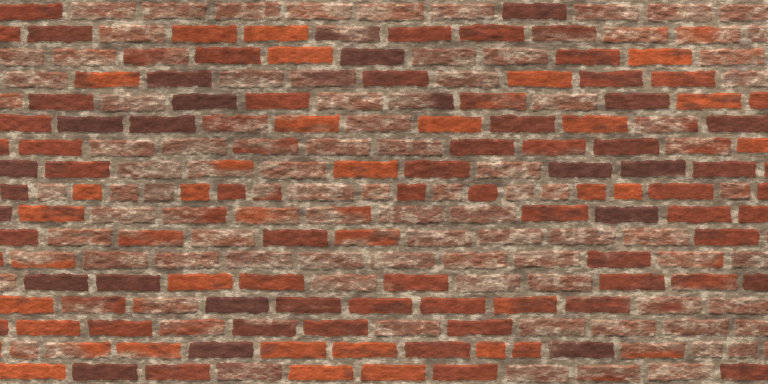
A Shadertoy shader for this texture:

```glsl
const float ROWS = 17.0;
const float BRICKS_ACROSS = 10.67;           // bricks per two canvas heights
const vec2 CELL = vec2(2.0 / BRICKS_ACROSS, 1.0 / ROWS);
const vec2 JOINT = vec2(0.017, 0.0155);      // mortar joint widths
const float CORNER = 0.005;
const float EDGE_ROUGHNESS = 0.011;
const float WEAR_LEVEL = 0.54;               // lower means more worn bricks
const float HEADER_STEP = 7.0;               // rows between half-brick courses
const float LAST_HEADER = 8.0;
const float HEADER_SHARE = 0.7;
const float LIGHT_GAIN = 0.85;
const vec2 TO_LIGHT = vec2(-0.0015, 0.0045);

const vec3 ORANGE = vec3(0.67, 0.33, 0.20);
const vec3 RED = vec3(0.54, 0.28, 0.20);
const vec3 MAROON = vec3(0.39, 0.25, 0.21);
const vec3 WORN_CLAY = vec3(0.56, 0.39, 0.31);
const vec3 WORN_DUST = vec3(0.65, 0.54, 0.45);
const vec3 MORTAR = vec3(0.60, 0.52, 0.43);
const vec3 LIME = vec3(0.70, 0.63, 0.54);
const vec3 SOOT = vec3(0.40, 0.33, 0.28);

struct Brick {
    float dist;
    float wear;
    vec2 id;
};

float hash(vec2 p) {
    return fract(sin(dot(p, vec2(127.1, 311.7))) * 43758.5453);
}

float noise(vec2 p) {
    vec2 i = floor(p), f = fract(p);
    f = f * f * (3.0 - 2.0 * f);
    return mix(mix(hash(i), hash(i + vec2(1, 0)), f.x),
               mix(hash(i + vec2(0, 1)), hash(i + vec2(1, 1)), f.x), f.y);
}

float fbm(vec2 p) {
    float sum = 0.0, amp = 0.5;
    for (int i = 0; i < 4; i++) {
        sum += amp * noise(p);
        p = p * 2.07 + 17.3;
        amp *= 0.55;
    }
    return sum / 1.01;
}

float roundBox(vec2 p, vec2 halfSize, float radius) {
    vec2 d = abs(p) - halfSize + radius;
    return length(max(d, 0.0)) + min(max(d.x, d.y), 0.0) - radius;
}

Brick brickAt(vec2 p) {
    // Slightly wavy courses, each shifted sideways
    p.y += 0.005 * (noise(p * 5.0) - 0.5);
    float row = floor(p.y / CELL.y);
    float x = p.x / CELL.x + fract(row * 0.37 + 0.25 * hash(vec2(row, 3.7)));
    vec2 id = vec2(floor(x), row);
    vec2 local = (vec2(fract(x), fract(p.y / CELL.y)) - 0.5) * CELL;
    vec2 size = CELL;

    // Some courses split their bricks into halves
    bool headerRow = mod(row, HEADER_STEP) == 1.0 && row <= LAST_HEADER;
    if (headerRow && hash(id + 9.1) < HEADER_SHARE) {
        id.x += 0.5 * step(0.0, local.x);
        local.x = abs(local.x) - 0.25 * CELL.x;
        size.x *= 0.5;
    }

    // Uneven size, seating and outline
    vec2 vary = vec2(hash(id + 1.3), hash(id + 5.9));
    local += 0.003 * (vary - 0.5);
    vec2 halfSize = 0.5 * (size - JOINT) - vec2(0.003, 0.0018) * vary.yx;
    float dist = roundBox(local, halfSize, CORNER);
    dist += EDGE_ROUGHNESS * (fbm(p * vec2(45.0, 60.0)) - 0.5);

    // Wear gathers in patches and can cross a single brick
    float decay = 0.6 * hash(id + 21.7) + 0.4 * noise(id * 0.45 + 4.0);
    decay += 0.2 * (noise(p * vec2(12.0, 30.0)) - 0.5);
    return Brick(dist, smoothstep(WEAR_LEVEL - 0.04, WEAR_LEVEL + 0.06, decay), id);
}

float relief(vec2 p, Brick b) {
    float body = smoothstep(0.003, -0.004, b.dist);
    float grain = fbm(p * vec2(34.0, 70.0));
    return body * mix(0.32, 0.12, b.wear) + grain * mix(0.6, 1.1, b.wear * body);
}

void mainImage(out vec4 fragColor, in vec2 fragCoord) {
    vec2 p = fragCoord / iResolution.y;
    float blur = max(0.8 / iResolution.y, 0.0015);
    Brick b = brickAt(p);
    float coarse = fbm(p * vec2(14.0, 36.0) + 7.0);
    float fine = fbm(p * vec2(60.0, 85.0) + 31.0);

    // Fired clay, from maroon to orange
    float tone = hash(b.id + 13.3);
    vec3 clay = mix(MAROON, RED, smoothstep(0.05, 0.45, tone));
    clay = mix(clay, ORANGE, smoothstep(0.5, 0.95, tone));
    clay = mix(clay, MAROON, 0.6 * smoothstep(0.52, 0.75, coarse));

    // Crumbled faces and mortar
    vec3 worn = mix(WORN_CLAY, WORN_DUST, smoothstep(0.38, 0.65, coarse));
    worn = mix(worn, clay, 0.18);
    vec3 mortar = mix(MORTAR, LIME, smoothstep(0.45, 0.7, fine));
    mortar = mix(mortar, SOOT, 0.6 * smoothstep(0.55, 0.25, coarse));

    float body = smoothstep(blur, -blur, b.dist);
    float smear = b.wear * smoothstep(0.45, 0.7, fine) * 0.6;
    vec3 color = mix(mortar, mix(clay, worn, b.wear), body * (1.0 - smear));

    // Light from above, plus fine grain and broad stains
    vec2 q = p + TO_LIGHT;
    float slope = relief(p, b) - relief(q, brickAt(q));
    float shade = clamp(1.0 + LIGHT_GAIN * slope, 0.55, 1.35);
    shade *= 0.82 + 0.36 * fine;
    shade *= 0.92 + 0.16 * noise(p * 3.5 + 2.0);
    fragColor = vec4(clamp(color * shade, 0.0, 1.0), 1.0);
}
```
